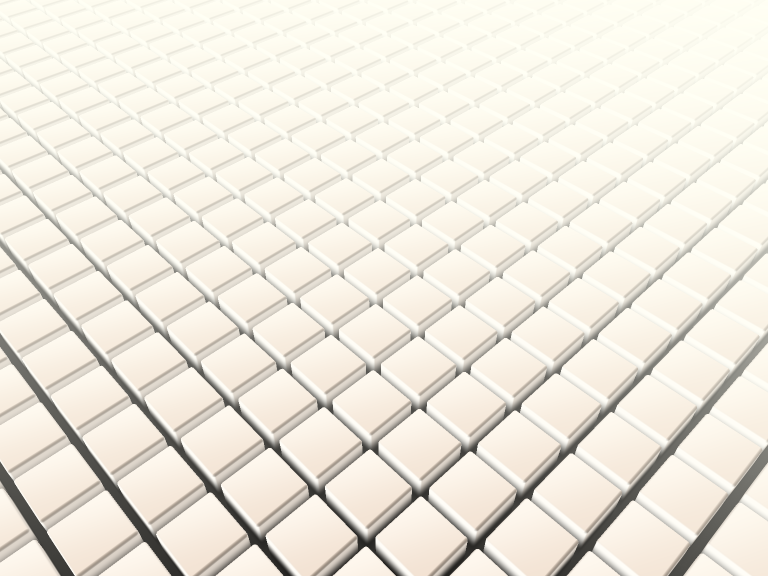
This background is drawn by a Shadertoy shader. Its source:

```glsl
// Endless grid of tall rounded blocks, tops at y = 0, one per unit cell
float blocks(vec3 p) {
    p.xz -= round(p.xz);
    vec3 q = abs(p - vec3(0.0, -1.5, 0.0)) - vec3(0.385, 1.455, 0.385);
    return length(max(q, 0.0)) + min(max(q.x, max(q.y, q.z)), 0.0) - 0.045;
}

vec3 blockNormal(vec3 p) {
    vec2 e = vec2(0.002, 0.0);
    return normalize(vec3(blocks(p + e.xyy) - blocks(p - e.xyy),
                          blocks(p + e.yxy) - blocks(p - e.yxy),
                          blocks(p + e.yyx) - blocks(p - e.yyx)));
}

vec3 shade(vec3 p, vec3 n) {
    // Tops fade from warm peach to pale cream across each block
    vec2 cell = p.xz - round(p.xz);
    float sheen = smoothstep(-0.5, 0.6, cell.x * 0.9 + cell.y * 0.35);
    vec3 top = mix(vec3(0.95, 0.885, 0.825), vec3(1.0, 0.975, 0.94), sheen);

    // One visible side is lit, the other is in soft shade
    float lit = max(-n.z, 0.0), shaded = max(-n.x, 0.0);
    vec3 side = mix(vec3(0.84, 0.80, 0.76), vec3(1.0, 0.99, 0.97), smoothstep(0.2, 0.8, lit));
    vec3 color = mix(side, top, smoothstep(0.45, 0.98, n.y));

    // Dark rounded edge above the shaded side
    float edge = 2.0 * max(n.y, 0.0) * shaded;
    color *= 1.0 - vec3(0.34, 0.36, 0.38) * edge;

    // Gaps sink into darkness
    return mix(vec3(0.03, 0.025, 0.02), color, smoothstep(-0.5, -0.07, p.y));
}

vec3 render(vec2 uv) {
    // Camera pitched down, grid turned almost 45 degrees
    float pitch = radians(45.2), turn = radians(43.8);
    float ahead = 2.45 * cos(pitch) + uv.y * sin(pitch);
    float rise = uv.y * cos(pitch) - 2.45 * sin(pitch);
    vec3 ray = normalize(vec3(ahead * cos(turn) - uv.x * sin(turn), rise,
                              ahead * sin(turn) + uv.x * cos(turn)));
    vec3 eye = vec3(-4.62, 8.65, -4.18);

    // March from the plane of the tops
    float t = -(eye.y - 0.005) / ray.y;
    for (int i = 0; i < 64; i++) {
        vec3 p = eye + ray * t;
        float d = blocks(p);
        if (d < 0.001 || p.y < -0.7) break;
        t += d;
    }
    vec3 p = eye + ray * t;
    vec3 color = shade(p, blockNormal(p));

    // Bright haze, thicker to the right
    float haze = 1.0 - exp(-(0.17 + 0.03 * uv.x) * max(t - 9.3, 0.0));
    return mix(color, vec3(1.0, 1.0, 0.955), haze);
}

void mainImage(out vec4 fragColor, in vec2 fragCoord) {
    // Four samples per pixel smooth the edges
    vec3 sum = vec3(0.0);
    for (int i = 0; i < 4; i++) {
        vec2 jitter = vec2(i % 2, i / 2) * 0.5 - 0.25;
        sum += render((2.0 * (fragCoord + jitter) - iResolution.xy) / iResolution.y);
    }
    fragColor = vec4(sum / 4.0, 1.0);
}
```
